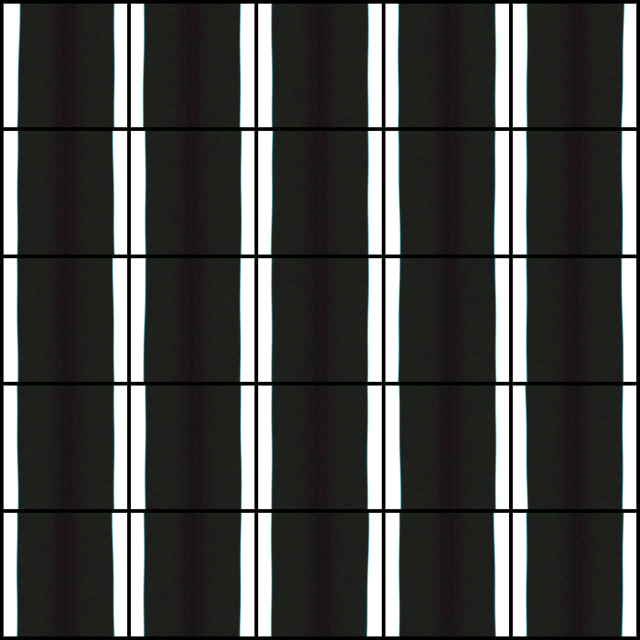
Give the GLSL for this pattern, as a three.js fragment shader.

```glsl
// Five by five grid of white tiles ruled in black, each crossed by an upright dark cloth strip.
// Strip edges lean and wobble by a per-tile hash; the cloth is layered sines for threads
// and cellular noise for blotches, with a darker red-streaked fold along the middle.
varying vec2 vUv;

vec2 hash2(vec2 p) {
  vec3 q = fract(p.xyx * vec3(0.1031, 0.1030, 0.0973));
  q += dot(q, q.yzx + 33.33);
  return fract((q.xx + q.yz) * q.zy);
}

// Distance to the nearest scattered point, about 0 to 1
float cellular(vec2 p) {
  vec2 cell = floor(p);
  float nearest = 2.0;
  for (int y = -1; y <= 1; y++) {
    for (int x = -1; x <= 1; x++) {
      vec2 corner = cell + vec2(float(x), float(y));
      nearest = min(nearest, distance(p, corner + hash2(corner)));
    }
  }
  return nearest;
}

// Fine crossed threads, about -1 to 1
float weave(vec2 p, float phase) {
  float warp = sin(p.x * 231.0 + phase + 1.5 * sin(p.y * 37.0 + phase));
  float weft = sin(p.y * 187.0 - phase + 1.7 * sin(p.x * 43.0 - phase));
  return 0.4 * warp + 0.35 * weft + 0.25 * sin(p.x * 97.0 + p.y * 113.0 + phase * 2.0);
}

vec3 cloth(vec2 p, vec2 tile) {
  vec2 rnd = hash2(tile + 71.0);
  float phase = 6.283 * rnd.x;
  vec2 q = p + tile * 7.0 + 40.0;
  float blotch = cellular(q * 11.0) - 0.5;
  float speck = cellular(q * vec2(38.0, 30.0)) - 0.5;
  float threads = weave(p, phase);

  // Greenish sides, with violet and green drifting apart
  vec3 color = vec3(0.118, 0.124, 0.113);
  color += blotch * vec3(0.005, -0.028, 0.018);
  color += speck * vec3(-0.015, 0.022, 0.012) + 0.014 * threads;

  // Central fold and its red streaks
  float x = p.x - 0.5 - 0.04 * (rnd.y - 0.5);
  float fold = exp(-x * x / 0.011);
  float streaks = pow(0.5 + 0.5 * sin(x * 88.0 + phase), 4.0);
  float broken = 0.6 + 0.4 * sin(p.y * 61.0 + phase + 2.0 * sin(p.y * 23.0));
  color = mix(color, vec3(0.086, 0.068, 0.080) + 0.012 * threads, 0.8 * fold);
  color += fold * streaks * broken * vec3(0.06, -0.006, 0.016);

  // Faint green rim under the upper rule
  color += smoothstep(0.955, 0.985, p.y) * vec3(-0.015, 0.02, -0.005);
  return max(color, 0.0);
}

// Coverage of the strip, with a slight cool fringe at its sides
vec3 stripCover(vec2 p, vec2 tile) {
  vec2 lean = 2.0 * hash2(tile + 13.0) - 1.0;
  vec2 shift = 2.0 * hash2(tile + 29.0) - 1.0;
  lean *= lean * lean * 0.024;
  shift *= shift * shift * 0.012;
  float wobble = 0.002 * sin(p.y * 9.0 + 40.0 * shift.x + tile.x * 2.0);
  float left = 0.123 + shift.x + lean.x * (p.y - 0.5) + wobble;
  float right = 0.878 + 0.5 * (shift.x + shift.y) + lean.y * (p.y - 0.5) - wobble;
  float inside = min(p.x - left, right - p.x);
  return smoothstep(-0.009, 0.009, inside + vec3(0.002, -0.001, -0.0015));
}

void main() {
  // Outer rules sit just inside the canvas
  vec2 grid = clamp((vUv - 0.0027) / 0.1989, 0.0, 5.0);
  vec2 tile = floor(grid);
  vec2 p = fract(grid);

  vec3 color = mix(vec3(1.0), cloth(p, tile), stripCover(p, tile));

  // Black rules
  vec2 toRule = abs(fract(grid + 0.5) - 0.5);
  color *= smoothstep(0.009, 0.020, min(toRule.x, toRule.y));

  gl_FragColor = vec4(color, 1.0);
}
```
